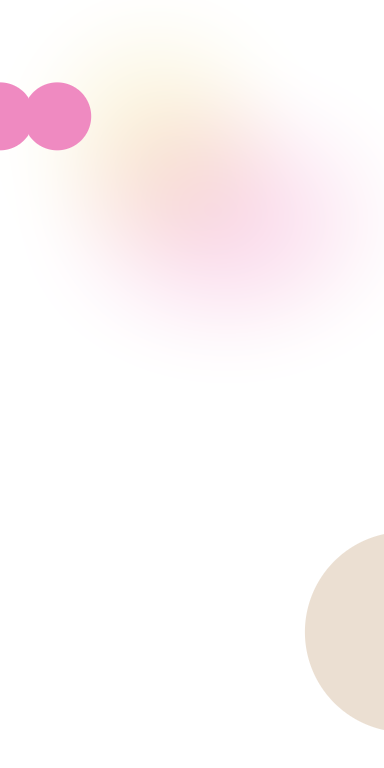
A WebGL 2 fragment shader for this background:

```glsl
#version 300 es
precision highp float;
// Soft peach and pink glows on white, with two pink discs and a large beige disc.

uniform vec2 u_resolution;
out vec4 fragColor;

// Lengths are in canvas widths; the canvas is 1 wide and 2 high.
const vec3 WHITE = vec3(1.0);
const vec3 PEACH_TINT = vec3(0.985, 0.962, 0.88);
const vec3 PINK = vec3(0.937, 0.541, 0.757);
const vec3 BEIGE = vec3(0.922, 0.876, 0.824);

const vec2 PEACH_CENTER = vec2(0.404, 1.641);
const vec2 PEACH_REACH = vec2(0.482);
const vec2 PINK_CENTER = vec2(0.591, 1.424);
const vec2 PINK_REACH = vec2(0.612, 0.487);
const float PINK_STRENGTH = 0.28;

const int DISC_COUNT = 2;
const vec2 DISC_START = vec2(0.0, 1.697);
const float DISC_SPACING = 0.149;
const float DISC_RADIUS = 0.0885;

const vec2 BEIGE_CENTER = vec2(1.055, 0.354);
const float BEIGE_RADIUS = 0.261;

// Elliptical bell that reaches zero at its rim.
float glow(vec2 p, vec2 center, vec2 reach) {
    vec2 q = (p - center) / reach;
    float fade = max(1.0 - dot(q, q), 0.0);
    return fade * fade * fade;
}

float circleDistance(vec2 p, vec2 center, float radius) {
    return length(p - center) - radius;
}

// Antialiased coverage over one pixel.
float coverage(float distanceToEdge, float pixel) {
    return clamp(0.5 - distanceToEdge / pixel, 0.0, 1.0);
}

void main() {
    float pixel = 1.0 / u_resolution.x;
    vec2 p = gl_FragCoord.xy * pixel;

    // Overlapping glows
    vec3 color = mix(WHITE, PEACH_TINT, glow(p, PEACH_CENTER, PEACH_REACH));
    vec3 pinkTint = mix(WHITE, PINK, PINK_STRENGTH * glow(p, PINK_CENTER, PINK_REACH));
    color *= pinkTint;

    // Row of pink discs, merged into one shape
    float discs = 1e3;
    for (int i = 0; i < DISC_COUNT; i++) {
        vec2 center = DISC_START + vec2(float(i) * DISC_SPACING, 0.0);
        discs = min(discs, circleDistance(p, center, DISC_RADIUS));
    }
    color = mix(color, PINK, coverage(discs, pixel));

    // Large disc cut by the right edge
    float beige = circleDistance(p, BEIGE_CENTER, BEIGE_RADIUS);
    color = mix(color, BEIGE, coverage(beige, pixel));

    fragColor = vec4(color, 1.0);
}
```
